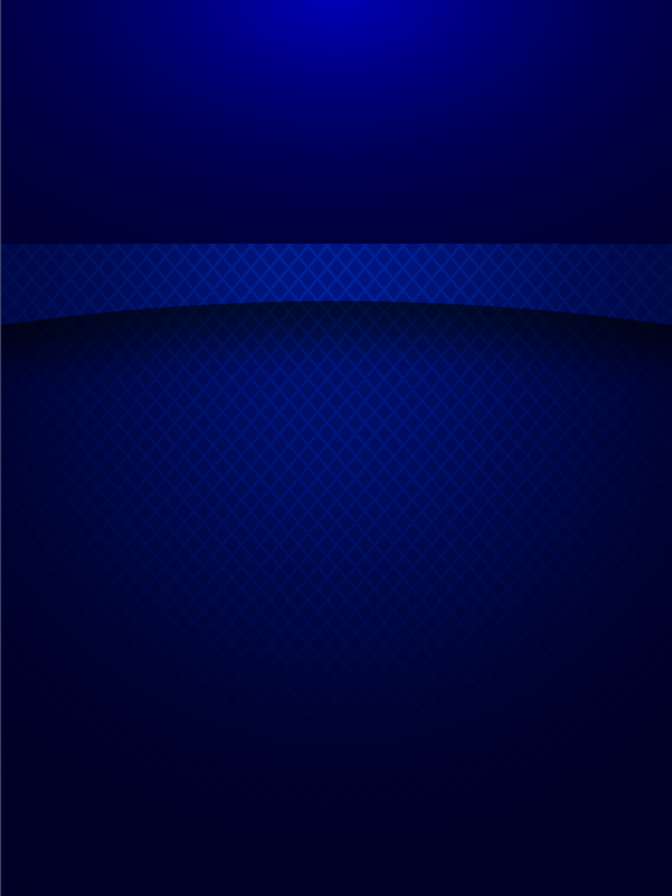
Give the GLSL for this background, as a Shadertoy shader.

```glsl
// Crossed diagonal lines forming a soft diamond lattice
float lattice(vec2 uv, float pixel) {
    vec2 cell = (uv - vec2(0.515, 0.528)) / vec2(0.0283, 0.0247);
    vec2 diagonals = vec2(cell.x + cell.y, cell.x - cell.y);
    vec2 dist = abs(fract(diagonals + 0.5) - 0.5);
    vec2 lines = 1.0 - smoothstep(0.0, 0.13 + 40.0 * pixel, dist);
    return max(lines.x, lines.y);
}

// Soft elliptical falloff
float glow(vec2 uv, vec2 center, vec2 radius) {
    vec2 d = (uv - center) / radius;
    return exp(-dot(d, d));
}

void mainImage(out vec4 fragColor, in vec2 fragCoord) {
    vec2 uv = fragCoord / iResolution.xy;
    float pixel = 1.0 / iResolution.y;
    float weave = lattice(uv, pixel);

    // Upper panel lit from the top edge
    float topDistance = length((uv - vec2(0.5, 1.01)) * vec2(1.0, 2.15));
    float topLight = exp(-3.6 * pow(topDistance, 1.3));
    vec3 topPanel = vec3(0.0, 0.0, 0.155 + 0.56 * topLight);

    // Bright woven band
    float bandLight = glow(uv, vec2(0.5, 0.70), vec2(0.33, 0.3));
    vec3 band = mix(vec3(0.0, 0.025, 0.25), vec3(0.0, 0.08, 0.50), bandLight);
    band += weave * vec3(0.005, 0.06, 0.11) * (0.3 + 0.7 * bandLight);

    // Lower panel with a broad glow and faint weave
    float lowerLight = glow(uv, vec2(0.5, 0.57), vec2(0.40, 0.29));
    vec3 lowerPanel = mix(vec3(0.0, 0.0, 0.145), vec3(0.0, 0.055, 0.40), lowerLight);
    lowerPanel += weave * vec3(0.0, 0.035, 0.11) * lowerLight;

    // Shadow under the curved rim
    float offset = 2.0 * uv.x - 1.0;
    float rim = 0.664 - 0.027 * offset * offset;
    float shade = smoothstep(-0.01, 0.085, rim - uv.y);
    lowerPanel *= mix(vec3(0.6, 0.75, 0.46), vec3(1.0), shade);

    // Stack the layers
    vec3 color = mix(lowerPanel, band, smoothstep(-pixel, pixel, uv.y - rim));
    color = mix(color, topPanel, smoothstep(-pixel, pixel, uv.y - 0.728));

    // Thin pale left border
    float border = 1.0 - smoothstep(0.0008, 0.0028, uv.x);
    color = mix(color, vec3(0.3, 0.32, 0.48), 0.8 * border);

    fragColor = vec4(color, 1.0);
}
```
